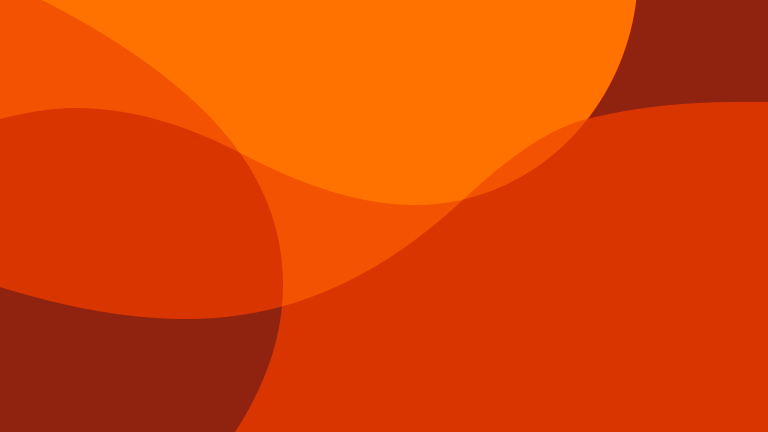
Reproduce this background procedurally as a Shadertoy shader.

```glsl
// Cubic through two knots, each holding (position, value, slope)
float cubic(float s, vec3 a, vec3 b) {
    float w = b.x - a.x;
    float t = clamp((s - a.x) / w, 0.0, 1.0);
    float u = 1.0 - t;
    return u * u * ((1.0 + 2.0 * t) * a.y + t * w * a.z)
         + t * t * ((1.0 + 2.0 * u) * b.y - u * w * b.z);
}

// Antialiased mask of the positive side of a field
float cover(float d) {
    float pixelStep = length(vec2(dFdx(d), dFdy(d)));
    return clamp(0.5 + d / max(pixelStep, 1e-5), 0.0, 1.0);
}

// Right edge of the round shape on the left
float leftEdge(float y) {
    vec3 widest = vec3(0.340, 0.655, 0.0);
    return y < widest.x ? cubic(y, vec3(0.0, 0.544, 0.65), widest)
                        : cubic(y, widest, vec3(1.0, 0.097, -1.955));
}

// Positive below the upper wave, which closes with an elliptic arc
float upperWave(vec2 p) {
    vec3 crest = vec3(0.174, 0.750, 0.0);
    vec3 slope = vec3(0.556, 0.646, -0.52);
    vec3 trough = vec3(0.961, 0.5255, 0.0);
    if (p.x > trough.x)
        return 0.544 * (length((p - vec2(0.961, 1.0695)) / vec2(0.516, 0.544)) - 1.0);
    float y = p.x < crest.x ? cubic(p.x, vec3(0.0, 0.7245, 0.25), crest)
            : p.x < slope.x ? cubic(p.x, crest, slope)
            : cubic(p.x, slope, trough);
    return y - p.y;
}

// Height of the lower wave
float lowerWave(float x) {
    vec3 trough = vec3(0.433, 0.2616, 0.0);
    vec3 rise = vec3(1.0694, 0.5355, 0.93);
    vec3 shoulder = vec3(1.359, 0.7245, 0.25);
    return x < trough.x ? cubic(x, vec3(0.0, 0.3356, -0.31), trough)
         : x < rise.x ? cubic(x, trough, rise)
         : x < shoulder.x ? cubic(x, rise, shoulder)
         : cubic(x, shoulder, vec3(1.713, 0.764, 0.0));
}

void mainImage(out vec4 fragColor, in vec2 fragCoord) {
    vec2 p = fragCoord / iResolution.xy * vec2(16.0 / 9.0, 1.0);

    // Masks of the three overlapping shapes
    float left = cover(leftEdge(p.y) - p.x);
    float upper = cover(upperWave(p));
    float lower = cover(lowerWave(p.x) - p.y);

    // Each overlap darkens; the upper right corner is fully dark
    float corner = step(1.359, p.x) * upper * (1.0 - lower);
    float depth = left + upper + lower + 2.0 * corner;

    vec3 color = vec3(1.0, 0.447, 0.0);
    color = mix(color, vec3(0.953, 0.322, 0.0), clamp(depth, 0.0, 1.0));
    color = mix(color, vec3(0.851, 0.208, 0.0), clamp(depth - 1.0, 0.0, 1.0));
    color = mix(color, vec3(0.565, 0.135, 0.063), clamp(depth - 2.0, 0.0, 1.0));
    fragColor = vec4(color, 1.0);
}
```
